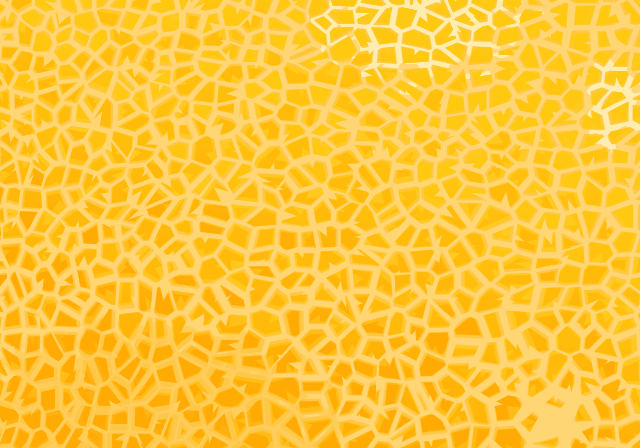
Write a Shadertoy shader that draws this texture.

```glsl
#define CELLS 19.0        // pores per canvas height
#define WALL_MIN 0.035    // thinnest half wall, in cells
#define WALL_VARY 0.13    // random extra wall per side
#define RIM 0.13          // widest pale rim
#define FACET 0.24        // widest inner facet
#define NOTCHED 0.45      // share of pores with a cut
#define WALL_COLOR vec3(1.00, 0.84, 0.45)
#define RIM_COLOR vec3(1.00, 0.78, 0.28)
#define YELLOW vec3(1.00, 0.79, 0.07)
#define AMBER vec3(1.00, 0.73, 0.04)
#define ORANGE vec3(1.00, 0.67, 0.01)
#define GLINT vec3(1.00, 0.93, 0.69)

vec2 hash2(vec2 p) {
    vec3 q = fract(p.xyx * vec3(0.1031, 0.1030, 0.0973));
    q += dot(q, q.yzx + 33.33);
    return fract((q.xx + q.yz) * q.zy);
}

float gradientDot(vec2 corner, vec2 offset) {
    return dot(hash2(corner) * 2.0 - 1.0, offset);
}

float gradientNoise(vec2 p) {
    vec2 i = floor(p), f = p - i;
    vec2 u = f * f * f * (f * (f * 6.0 - 15.0) + 10.0);
    vec2 e = vec2(1.0, 0.0);
    return mix(mix(gradientDot(i, f), gradientDot(i + e, f - e), u.x),
               mix(gradientDot(i + e.yx, f - e.yx), gradientDot(i + 1.0, f - 1.0), u.x), u.y);
}

// Distance outside a wedge that opens away from the seed
float wedge(vec2 q, float turn, float apex, float slope) {
    vec2 dir = vec2(cos(turn), sin(turn));
    float along = dot(q, dir) - apex;
    float across = abs(dot(q, vec2(-dir.y, dir.x)));
    return (across - along * slope) / sqrt(1.0 + slope * slope);
}

// Insets of a Voronoi cell: x pore, y inside of the rim, z core
vec3 poreLayers(vec2 p, float extraWall, float haze, out vec2 cell) {
    vec2 base = floor(p), toSeed = vec2(0.0);
    float nearest = 1e3;
    for (int y = -1; y <= 1; y++)
    for (int x = -1; x <= 1; x++) {
        vec2 id = base + vec2(x, y);
        vec2 r = id + 0.04 + 0.92 * hash2(id) - p;
        if (dot(r, r) < nearest) {
            nearest = dot(r, r);
            toSeed = r;
            cell = id;
        }
    }

    // Each side gets its own wall, rim and facet width
    vec3 layers = vec3(1e3);
    for (int y = -2; y <= 2; y++)
    for (int x = -2; x <= 2; x++) {
        if (x == 0 && y == 0) continue;
        vec2 side = vec2(x, y), id = cell + side;
        vec2 r = id + 0.04 + 0.92 * hash2(id) - p;
        float edge = dot(0.5 * (toSeed + r), normalize(r - toSeed));
        vec2 h = hash2(cell * 1.7 + side * 13.1);
        vec2 k = hash2(cell * 2.3 + side * 7.9 + 41.0);
        float wall = WALL_MIN + WALL_VARY * h.x + extraWall;
        float rim = RIM * h.y * h.y * (1.0 + haze);
        float facet = FACET * k.x * k.x * k.y;
        layers = min(layers, edge - vec3(wall, wall + rim, wall + rim + facet));
    }

    // Triangular cuts make concave shards
    vec2 pick = hash2(cell + 71.0), turn = hash2(cell + 23.0) * 6.2832;
    vec2 shape = hash2(cell + 57.0);
    if (pick.x < NOTCHED)
        layers = min(layers, wedge(-toSeed, turn.x, 0.16 * shape.x - 0.03, 0.2 + 0.35 * shape.y));
    if (pick.y < 0.6)
        layers.z = min(layers.z, wedge(-toSeed, turn.y, 0.12 * shape.y, 0.35 + 0.4 * shape.x));
    return layers;
}

vec3 poreTone(float t) {
    vec3 tone = mix(ORANGE, AMBER, smoothstep(0.25, 0.48, t));
    return mix(tone, YELLOW, smoothstep(0.52, 0.78, t));
}

float ellipseField(vec2 uv, vec2 center, vec2 radius) {
    return 1.0 - length((uv - center) / radius);
}

void mainImage(out vec4 fragColor, in vec2 fragCoord) {
    vec2 uv = fragCoord / iResolution.xy;
    vec2 pos = fragCoord / iResolution.y;

    // Crowd the pores toward the top and the left
    vec2 p = pos;
    p += 0.035 * vec2(gradientNoise(pos * 3.5), gradientNoise(pos * 3.5 + 31.0));
    p += vec2(-0.10 * exp(-4.0 * pos.x) - 0.06 * pos.y, 0.13 * pos.y * pos.y);
    p *= CELLS;
    float pixel = 1.2 * CELLS / iResolution.y;

    float haze = 1.4 * max(ellipseField(uv, vec2(0.22, 0.05), vec2(0.45, 0.35)), 0.0);
    float bare = max(ellipseField(uv, vec2(0.87, 0.07), vec2(0.07, 0.08)), 0.0);
    float extraWall = 0.4 * bare + 0.05 * gradientNoise(pos * 6.0 + 9.0) - 0.03 * haze;

    vec2 cell;
    vec3 layers = poreLayers(p, extraWall, haze, cell);
    vec3 mask = clamp(layers / pixel + 0.5, 0.0, 1.0);

    // Pale glints and warm haze tint the walls
    float rough = 0.9 * gradientNoise(p * 0.9) + 0.6 * gradientNoise(p * 2.3);
    float glow = max(ellipseField(uv, vec2(0.65, 0.94), vec2(0.17, 0.12)),
                     ellipseField(uv, vec2(0.96, 0.77), vec2(0.05, 0.10))) + rough;
    vec3 color = mix(WALL_COLOR, RIM_COLOR, smoothstep(0.5, 0.6, haze + 0.5 * rough) * 0.6);
    color = mix(color, GLINT, smoothstep(0.08, 0.14, glow));

    // Rim, facet and core step down to the deepest tone
    float tone = 0.32 * uv.x + 0.68 * uv.y + 0.3 * (hash2(cell + 5.0).x - 0.5);
    color = mix(color, RIM_COLOR, mask.x);
    color = mix(color, mix(poreTone(tone + 0.25), RIM_COLOR, 0.2), mask.y);
    color = mix(color, poreTone(tone), mask.z);
    fragColor = vec4(color, 1.0);
}
```
